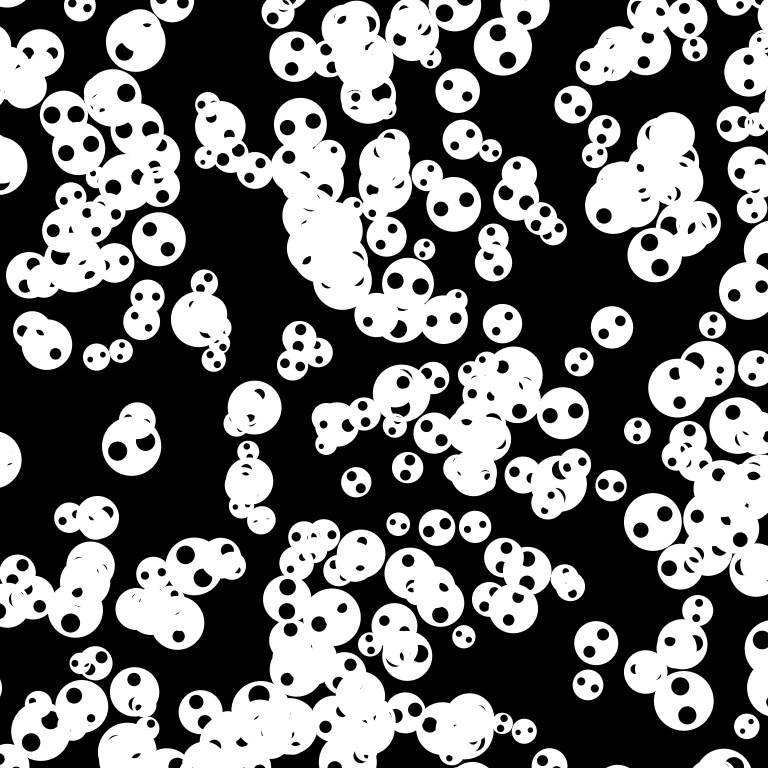
A Shadertoy shader for this pattern:

```glsl
// Scattered white discs, each pierced by two round holes, merged over black.

float hash(vec2 p) {
    return fract(sin(dot(p, vec2(127.1, 311.7))) * 43758.5453);
}

// Signed distance to a disc with two holes set opposite each other
float buttonDistance(vec2 p, float radius, float holeRadius, float angle) {
    float c = cos(angle), s = sin(angle);
    vec2 q = mat2(c, -s, s, c) * p;
    float hole = length(vec2(abs(q.x) - 0.5 * radius, q.y)) - holeRadius;
    return max(length(q) - radius, -hole);
}

// Union of the randomly many buttons that belong to one grid cell
float cellDistance(vec2 p, vec2 cell) {
    float nearest = 1.0;
    int count = 1 + int(9.0 * hash(cell + 3.7));
    for (int i = 0; i < count; i++) {
        vec2 seed = cell + float(i) * vec2(17.3, 41.9);
        vec2 center = (cell + vec2(hash(seed + 1.3), hash(seed + 5.1))) / 8.0;
        float radius = mix(0.0135, 0.039, hash(seed + 9.7));
        float holeRadius = radius * mix(0.2, 0.36, hash(seed + 13.9));
        float angle = 3.14159 * hash(seed + 21.4);
        nearest = min(nearest, buttonDistance(p - center, radius, holeRadius, angle));
    }
    return nearest;
}

void mainImage(out vec4 fragColor, in vec2 fragCoord) {
    vec2 p = fragCoord / iResolution.y;

    // A button reaches less than half a cell, so four cells are enough
    vec2 corner = floor(p * 8.0 - 0.5);
    float d = 1.0;
    for (int y = 0; y < 2; y++)
        for (int x = 0; x < 2; x++)
            d = min(d, cellDistance(p, corner + vec2(x, y)));

    // Edge one pixel wide
    float white = clamp(0.5 - d * iResolution.y, 0.0, 1.0);
    fragColor = vec4(vec3(white), 1.0);
}
```
